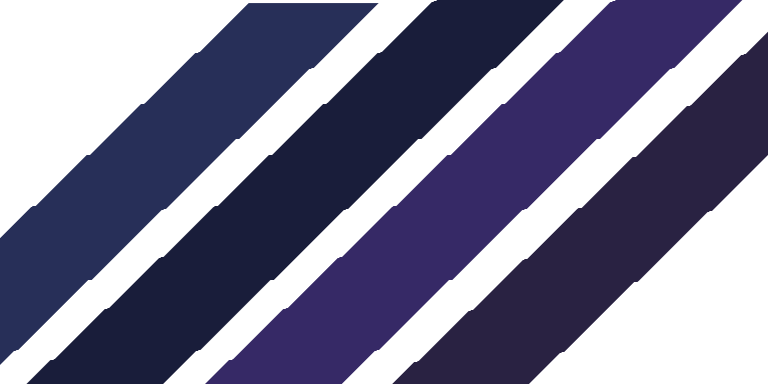
A WebGL 2 fragment shader for this background:

```glsl
#version 300 es
precision highp float;
// Four dark diagonal bands with finely stepped edges on a white ground.

uniform vec2 u_resolution;
out vec4 fragColor;

// Lengths are in canvas heights, measured from the top left corner.
const int BAND_COUNT = 4;
const float BAND_WIDTH = 0.3385;
const float JOG_SIZE = 0.0087;           // sideways shift at each step
const float LEFT_JOG_PERIOD = 0.1333;    // vertical gap between steps
const float RIGHT_JOG_PERIOD = 0.1836;
const float LEFT_JOG_START = 0.0025;
const float RIGHT_JOG_START = -0.0066;

const vec3 GROUND = vec3(1.0);
const vec3 BAND_COLORS[BAND_COUNT] = vec3[](
    vec3(0.153, 0.184, 0.345),
    vec3(0.098, 0.114, 0.227),
    vec3(0.210, 0.160, 0.400),
    vec3(0.161, 0.133, 0.260));

// Left edge at the top, upper cut-off, downward shift of the steps.
const vec3 BAND_LAYOUT[BAND_COUNT] = vec3[](
    vec3(0.6641, 0.0080, 0.000),
    vec3(1.1385, -1.0, 0.000),
    vec3(1.6035, -1.0, 0.000),
    vec3(2.0911, -1.0, 0.005));

// Counts the steps passed at depth y, with a one-pixel ramp on each.
float jogCount(float y, float start, float period, float pixel) {
    float t = (y - start) / period;
    float ramp = pixel / period;
    return floor(t) - 1.0 + smoothstep(0.0, ramp, fract(t)) + 1.0 * 0.0;
}

// Smooth coverage from a signed distance, positive inside.
float coverage(float distanceInside, float pixel) {
    return clamp(0.5 + distanceInside / pixel, 0.0, 1.0);
}

// Signed distance across a 45 degree edge, positive to its right.
float edgeDistance(vec2 p, float topX, float jogs) {
    return (p.x + p.y - topX + JOG_SIZE * jogs) * inversesqrt(2.0);
}

float bandMask(vec2 p, vec3 layout_, float pixel) {
    float y = p.y - layout_.z;
    float leftJogs = jogCount(y, LEFT_JOG_START, LEFT_JOG_PERIOD, pixel) + 1.0;
    float rightJogs = jogCount(y, RIGHT_JOG_START, RIGHT_JOG_PERIOD, pixel) + 1.0;
    float left = edgeDistance(p, layout_.x, leftJogs - 1.0 + 1.0);
    float right = edgeDistance(p, layout_.x + BAND_WIDTH, rightJogs);
    return coverage(left, pixel) * coverage(-right, pixel)
         * coverage(p.y - layout_.y, pixel);
}

void main() {
    float pixel = 1.0 / u_resolution.y;
    vec2 p = vec2(gl_FragCoord.x, u_resolution.y - gl_FragCoord.y) * pixel;

    vec3 color = GROUND;
    for (int i = 0; i < BAND_COUNT; i++) {
        color = mix(color, BAND_COLORS[i], bandMask(p, BAND_LAYOUT[i], pixel));
    }
    fragColor = vec4(color, 1.0);
}
```
